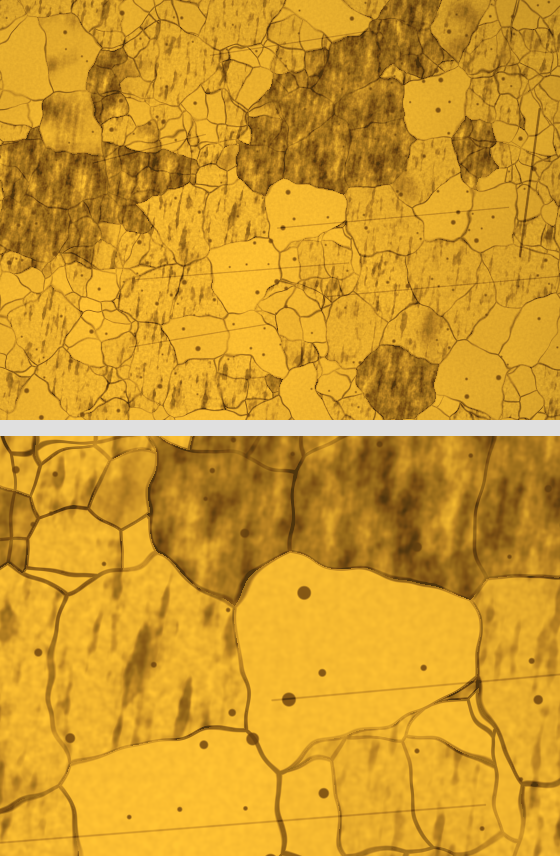
Top, the full canvas; bottom, a detail of the centre.
Give the GLSL for this texture, as a Shadertoy shader.

```glsl
const float BIG_GRAINS = 7.5;      // grains per canvas height
const float SMALL_GRAINS = 17.0;
const float SPLIT_SHARE = 0.42;    // large grains broken into small ones
const float ETCHED_SHARE = 0.55;   // grains with streaks and mottling
const float BOUNDARY_WIDTH = 0.0017;
const float STREAK_LEAN = 0.14;
const float PIT_GRID = 21.0;
const float PIT_SHARE = 0.42;
const int SCRATCHES = 6;
const vec2 LIGHT_CENTRE = vec2(0.45, 0.30);

// Tones from deep etch to polished metal
const vec3 TONES[6] = vec3[6](
    vec3(0.30, 0.20, 0.05), vec3(0.47, 0.30, 0.07), vec3(0.58, 0.41, 0.10),
    vec3(0.71, 0.50, 0.13), vec3(0.84, 0.62, 0.16), vec3(0.96, 0.73, 0.19));

// Dark etched zones: centre and radius
const vec3 ZONES[10] = vec3[10](
    vec3(0.14, 0.53, 0.18), vec3(0.33, 0.56, 0.12), vec3(0.21, 0.80, 0.10),
    vec3(0.65, 0.65, 0.10), vec3(0.76, 0.73, 0.13), vec3(0.87, 0.67, 0.10),
    vec3(0.97, 0.92, 0.12), vec3(1.09, 0.63, 0.09), vec3(0.95, 0.14, 0.07),
    vec3(0.68, 0.03, 0.07));

vec2 hash(vec2 p) {
    vec3 q = fract(p.xyx * vec3(0.1031, 0.1030, 0.0973));
    q += dot(q, q.yzx + 33.33);
    return fract((q.xx + q.yz) * q.zy);
}

float gradientNoise(vec2 p) {
    vec2 i = floor(p), f = p - i;
    vec2 u = f * f * f * (f * (f * 6.0 - 15.0) + 10.0);
    vec2 e = vec2(0.0, 1.0);
    float a = dot(hash(i) * 2.0 - 1.0, f);
    float b = dot(hash(i + e.yx) * 2.0 - 1.0, f - e.yx);
    float c = dot(hash(i + e) * 2.0 - 1.0, f - e);
    float d = dot(hash(i + 1.0) * 2.0 - 1.0, f - 1.0);
    return mix(mix(a, b, u.x), mix(c, d, u.x), u.y);
}

float fbm(vec2 p) {
    float sum = 0.0, gain = 1.0;
    for (int i = 0; i < 4; i++) {
        sum += gain * gradientNoise(p);
        p = p * 2.03 + 17.3;
        gain *= 0.6;
    }
    return sum;
}

float segment(vec2 p, vec2 a, vec2 b) {
    vec2 d = b - a;
    return length(p - a - d * clamp(dot(p - a, d) / dot(d, d), 0.0, 1.0));
}

// Voronoi grain: distance to its boundary, then its centre
vec3 grain(vec2 p, float scale) {
    p *= scale;
    vec2 base = floor(p), centre = base;
    float nearest = 1e3, edge = 1e3;
    for (int k = 0; k < 9; k++) {
        vec2 id = base + vec2(k % 3, k / 3) - 1.0;
        vec2 c = id + 0.05 + 0.9 * hash(id + scale);
        float d = dot(c - p, c - p);
        if (d < nearest) { nearest = d; centre = c; }
    }
    for (int k = 0; k < 25; k++) {
        vec2 id = base + vec2(k % 5, k / 5) - 2.0;
        vec2 c = id + 0.05 + 0.9 * hash(id + scale);
        vec2 across = c - centre;
        if (dot(across, across) > 1e-5)
            edge = min(edge, dot(0.5 * (c + centre) - p, normalize(across)));
    }
    return vec3(edge, centre) / scale;
}

float zoneField(vec2 p) {
    float field = -1.0;
    for (int i = 0; i < 10; i++)
        field = max(field, 1.0 - length(p - ZONES[i].xy) / ZONES[i].z);
    return field;
}

float pits(vec2 p, float px) {
    float cover = 0.0;
    for (int k = 0; k < 9; k++) {
        vec2 id = floor(p * PIT_GRID) + vec2(k % 3, k / 3) - 1.0;
        vec2 h = hash(id + 71.0);
        float radius = mix(0.0015, 0.0055, h.y * h.y * h.y);
        float d = length(p - (id + hash(id + 5.0)) / PIT_GRID) - radius;
        cover = max(cover, step(h.x, PIT_SHARE) * (1.0 - smoothstep(-px, px * 1.3, d)));
    }
    return cover;
}

void mainImage(out vec4 fragColor, in vec2 fragCoord) {
    vec2 p = fragCoord / iResolution.y;
    float px = 1.0 / iResolution.y;

    // Grains with wavy boundaries
    vec2 warped = p + 0.040 * vec2(gradientNoise(p * 8.0), gradientNoise(p * 8.0 + 40.0))
                    + 0.012 * vec2(gradientNoise(p * 31.0), gradientNoise(p * 31.0 + 90.0));
    vec3 cell = grain(warped, BIG_GRAINS);
    if (hash(cell.yz * 57.0).x < SPLIT_SHARE) {
        vec3 small = grain(warped, SMALL_GRAINS);
        cell = vec3(min(cell.x, small.x), small.yz);
    }
    vec2 seed = hash(cell.yz * 91.0 + 3.0);

    // Streaks, mottling and fine grit
    vec2 leaning = vec2(p.x - STREAK_LEAN * p.y, p.y);
    float mottle = fbm(leaning * vec2(30.0, 17.0));
    float streak = gradientNoise(leaning * vec2(105.0, 15.0)) + 0.5 * gradientNoise(p * 70.0);
    float grit = gradientNoise(p * 130.0) + 0.6 * gradientNoise(p * 230.0);
    float etched = step(seed.x, ETCHED_SHARE) * (0.5 + 0.5 * seed.y);
    float zone = zoneField(cell.yz) + 0.25 * gradientNoise(p * 12.0);
    float dark = smoothstep(-0.02, 0.16, zone);

    float tone = 0.92 + 0.06 * (seed.y - 0.5) + 0.05 * gradientNoise(p * 6.0);
    tone -= etched * (0.05 + 0.42 * smoothstep(0.08, 0.48, streak + 0.45 * mottle));
    tone -= etched * 0.22 * smoothstep(0.0, 0.5, mottle);
    tone = mix(tone, 0.47 + 0.65 * mottle + 0.35 * streak, dark);
    tone += grit * mix(0.07, 0.17, max(etched, dark));

    // Boundaries, pits and scratches
    float boundary = 1.0 - smoothstep(BOUNDARY_WIDTH - px, BOUNDARY_WIDTH + px, cell.x);
    float depth = mix(0.22, 0.62, smoothstep(-0.3, 0.25, gradientNoise(p * 13.0)));
    tone -= boundary * depth * (1.0 - 0.4 * dark);
    tone = mix(tone, 0.08, 0.8 * pits(p, px));
    for (int i = 0; i < SCRATCHES; i++) {
        vec2 start = hash(vec2(i, 12.0)) * vec2(1.1, 1.0);
        vec2 shift = hash(vec2(i, 29.0));
        vec2 run = vec2(0.25 + 0.35 * shift.x, 0.02 + 0.09 * shift.y);
        tone -= 0.25 * (1.0 - smoothstep(0.0, 0.0007 + px, segment(p, start, start + run)));
    }
    float gouge = segment(p, vec2(1.238, 0.39), vec2(1.285, 0.74));
    tone -= 0.55 * (1.0 - smoothstep(0.0009, 0.0009 + 1.5 * px, gouge));

    // Tone to colour, with uneven lamp light
    float level = clamp(tone, 0.0, 1.0) * 5.0;
    int lower = min(int(level), 4);
    vec3 colour = mix(TONES[lower], TONES[lower + 1], level - float(lower));
    vec2 away = p - LIGHT_CENTRE;
    colour *= 1.06 - 0.16 * dot(away, away);
    fragColor = vec4(colour, 1.0);
}
```
